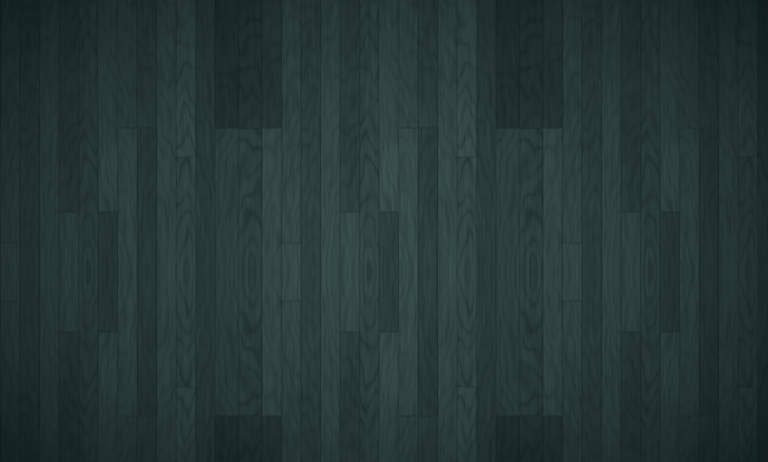
Give the GLSL for this texture, as a Shadertoy shader.

```glsl
// Dark teal wooden floor of narrow upright boards, tiled across, mirrored vertically and vignetted.

const float TILE_WIDTH = 0.3659;      // one group of 14 boards, in canvas widths
const float TILE_LEFT = 0.280;
const float MIRROR_DEPTH = 0.3542;    // mirror axis, measured down from the top
const float WIDE_BOARD = 0.0306;      // the first two boards of a group are wider
const float BOARD = (TILE_WIDTH - 2.0 * WIDE_BOARD) / 12.0;

const vec3 SHADOW = vec3(0.030, 0.072, 0.076);
const vec3 LIGHT = vec3(0.205, 0.280, 0.278);

// Per board: joint distance from the mirror axis, tone inside it, tone beyond it
const vec3 BOARDS[14] = vec3[14](
    vec3(0.1875, 0.86, 0.60), vec3(0.1875, 0.88, 0.67),
    vec3(0.1875, 1.00, 0.72), vec3(0.0378, 1.06, 0.98),
    vec3(1.0, 0.86, 0.86), vec3(1.0, 1.01, 1.01),
    vec3(0.0781, 1.04, 0.84), vec3(1.0, 0.93, 0.93),
    vec3(0.0781, 0.84, 1.02), vec3(0.1875, 1.03, 0.99),
    vec3(0.1875, 0.79, 0.85), vec3(1.0, 1.01, 1.01),
    vec3(0.1497, 0.98, 1.05), vec3(1.0, 0.80, 0.80));

float hash(float n) {
    return fract(sin(n * 12.9898) * 4375.85);
}

vec2 gradient(vec2 cell) {
    float angle = 6.2832 * hash(dot(cell, vec2(1.27, 3.11)) + 0.37);
    return vec2(cos(angle), sin(angle));
}

float gradientNoise(vec2 p) {
    vec2 i = floor(p), f = p - i;
    vec2 s = f * f * f * (f * (f * 6.0 - 15.0) + 10.0);
    vec2 e = vec2(0.0, 1.0);
    float low = mix(dot(gradient(i), f), dot(gradient(i + e.yx), f - e.yx), s.x);
    float high = mix(dot(gradient(i + e), f - e), dot(gradient(i + 1.0), f - 1.0), s.x);
    return mix(low, high, s.y);
}

// Soft line of a given half width around distance zero
float softLine(float dist, float halfWidth, float pixel) {
    return 1.0 - smoothstep(halfWidth - 0.5 * pixel, halfWidth + pixel, abs(dist));
}

// Long growth rings around a knot centre; p is in board widths
float rings(vec2 p, float centre, float seed) {
    float warp = gradientNoise(vec2(p.x * 1.6, p.y * 0.45) + seed);
    float wobble = gradientNoise(vec2(p.x * 3.0, p.y * 1.3) + seed * 1.7);
    float radius = length(vec2((p.x - centre) * 2.0, p.y * 0.45));
    float wave = 0.5 + 0.5 * sin(11.0 * (radius + 0.7 * warp + 0.15 * wobble));
    return wave * wave * wave;
}

// Fine upright fibres and broad stains, centred on zero
float fibres(vec2 p, float seed) {
    float fine = gradientNoise(vec2(p.x * 9.0, p.y * 0.7) + seed);
    float coarse = gradientNoise(vec2(p.x * 4.0, p.y * 0.35) + seed * 2.3);
    float stain = gradientNoise(vec2(p.x * 0.9, p.y * 0.25) + seed * 3.1);
    return 0.15 * fine + 0.13 * coarse + 0.12 * stain;
}

float boardShade(float x, float depth, float pixel) {
    // Locate the board and the position across it
    float wideSpan = 2.0 * WIDE_BOARD;
    bool wide = x < wideSpan;
    float width = wide ? WIDE_BOARD : BOARD;
    float across = wide ? x / WIDE_BOARD : 2.0 + (x - wideSpan) / BOARD;
    int index = min(int(across), 13);
    float local = fract(across);
    vec3 board = BOARDS[index];

    // Each side of a joint has its own tone and grain
    float beyond = smoothstep(-pixel, pixel, depth - board.x);
    float tone = mix(board.y, board.z, beyond);
    float seed = 7.3 * float(index) + 31.0 * step(board.x, depth);
    vec2 p = vec2(local, depth / BOARD);

    // Three boards carry a knot on the mirror axis
    bool knotty = index == 1 || index == 7 || index == 12;
    float centre = knotty ? 0.55 : 2.4 * hash(seed + 1.0) - 0.7;
    float strength = knotty ? 0.24 : 0.13;
    float fade = 0.75 + 0.9 * gradientNoise(p * vec2(1.0, 0.3) + seed);
    float grain = fibres(p, seed) - strength * fade * rings(p, centre, seed);
    float core = knotty ? exp(-dot(vec2(local - centre, p.y * 0.28), vec2(local - centre, p.y * 0.28)) * 45.0) : 0.0;

    // Dark gaps along the sides and at the joints
    float sideGap = softLine(min(local, 1.0 - local) * width, 0.0006, pixel);
    float jointGap = softLine(depth - board.x, 0.0005, pixel);
    float gap = max(sideGap * (0.14 + 0.12 * hash(seed)), 0.20 * jointGap);
    return tone * (1.03 + grain - 0.18 * core) * (1.0 - gap);
}

float vignette(vec2 uv) {
    vec2 offset = (uv - 0.5) * vec2(1.0, 0.85);
    return 1.0 - 1.7 * dot(offset, offset);
}

void mainImage(out vec4 fragColor, in vec2 fragCoord) {
    float pixel = 1.0 / iResolution.x;
    float x = mod(fragCoord.x * pixel - TILE_LEFT, TILE_WIDTH);
    float depth = abs((iResolution.y - fragCoord.y) * pixel - MIRROR_DEPTH);
    float shade = boardShade(x, depth, pixel) * vignette(fragCoord / iResolution.xy);
    fragColor = vec4(mix(SHADOW, LIGHT, shade), 1.0);
}
```
